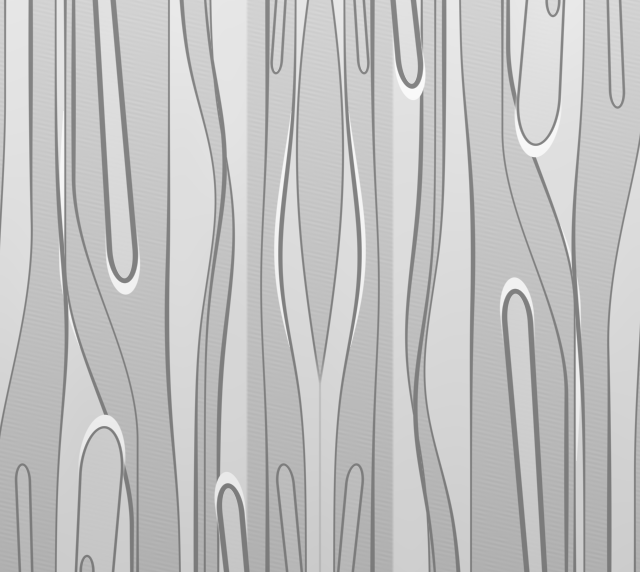
Give the GLSL for this texture, as a Shadertoy shader.

```glsl
const float INK = 0.48;

// Side position of a grain strand: x = top, y = drift, z = bend height, w = bulge
float strandX(vec4 s, float y) {
    float k = (y - s.z) / 0.2;
    return s.x + s.y * (1.0 - smoothstep(-1.15, 1.15, k)) + s.w * exp(-k * k);
}

// Long U shape with a rounded tip at t = 0, open towards positive t
float loopDistance(float x, float t, float r) {
    vec2 v = vec2(x, min(0.4 * t - r, 0.0));
    float len = length(v);
    float slope = length(v * vec2(1.0, 0.4)) / max(len, 1e-5);
    return (len - r) / max(slope, 0.4);
}

float fill(float d, float px) {
    return 1.0 - smoothstep(-px, px, d);
}

float stroke(float d, float halfWidth, float px) {
    return fill(abs(d) - halfWidth, px);
}

float hash(vec2 p) {
    return fract(sin(dot(p, vec2(41.3, 289.1))) * 4375.5);
}

float noise(vec2 p) {
    vec2 i = floor(p), f = fract(p);
    f = f * f * (3.0 - 2.0 * f);
    return mix(mix(hash(i), hash(i + vec2(1, 0)), f.x),
               mix(hash(i + vec2(0, 1)), hash(i + vec2(1, 1)), f.x), f.y);
}

void mainImage(out vec4 fragColor, in vec2 fragCoord) {
    vec2 uv = fragCoord / iResolution.xy;
    float px = 0.8 / iResolution.x;

    vec4 strands[11] = vec4[11](
        vec4(0.008, -0.016, 0.60, 0.0), vec4(0.048, -0.058, 0.38, 0.006),
        vec4(0.087, 0.0, 0.42, 0.017), vec4(0.102, 0.104, 0.31, 0.0),
        vec4(0.115, 0.100, 0.46, 0.0), vec4(0.264, 0.018, 0.30, -0.008),
        vec4(0.280, 0.026, 0.69, 0.042), vec4(0.316, 0.004, 0.72, 0.033),
        vec4(0.328, 0.013, 0.62, 0.030), vec4(0.418, 0.0, 0.50, -0.010),
        vec4(0.462, 0.016, 0.52, -0.031));
    // Knots: tip x, tip y, half width, lean
    vec4 knots[7] = vec4[7](
        vec4(0.195, 0.505, 0.025, -0.065), vec4(0.163, 0.255, 0.036, -0.06),
        vec4(0.356, 0.155, 0.022, 0.09), vec4(0.035, 0.19, 0.013, 0.03),
        vec4(0.136, 0.03, 0.012, 0.0), vec4(0.431, 0.87, 0.010, 0.06),
        vec4(0.443, 0.19, 0.015, 0.09));

    // Mirror the middle, turn the outer right side by half a circle
    vec2 p = vec2(0.5 - abs(uv.x - 0.5), uv.y);
    float border = strandX(strands[9], uv.y);
    if (p.x < border && uv.x > 0.5) p.y = 1.0 - uv.y;

    // Strands divide the board into pale and grey panels
    float pale = 0.0, ink = 0.0, shine = 0.0;
    for (int i = 0; i < 11; i++) {
        float d = p.x - strandX(strands[i], p.y);
        float wave = 0.5 + 0.5 * sin(p.y * 6.0 + float(i) * 2.3);
        float nextPale = float((2634 >> (i + 1)) & 1);
        pale = mix(pale, nextPale, fill(-d, px));
        ink = max(ink, stroke(d, 0.0014 + 0.0021 * wave * wave, px));
        if (i % 7 == 3) {
            float bump = (p.y - 0.6) / 0.22;
            float w = 0.004 * max(0.0, 1.0 - bump * bump);
            shine = max(shine, stroke(d + 0.002 + w, w, px) * step(0.0005, w));
        }
    }
    pale *= 1.0 - smoothstep(0.383, 0.389, p.x) * step(p.x, border);

    // Pointed lens in the middle, with a faint seam below
    float rise = (p.y - 0.33) / 0.67;
    float lens = 0.5 - p.x - 0.036 * sin(2.6 * max(rise, 0.0));
    pale *= 1.0 - fill(lens, px) * step(0.0, rise);
    ink = max(ink, stroke(lens, 0.0016, px) * mix(0.25, 1.0, smoothstep(-0.02, 0.1, rise)));

    // Knots cover the strands; wide ones have a bright crescent at the tip
    for (int i = 0; i < 7; i++) {
        vec4 k = knots[i];
        float t = (p.y - k.y) * (k.y > 0.4 ? 1.0 : -1.0);
        float x = p.x - k.x - k.w * t;
        float r = k.z * (1.0 - 0.55 * clamp(t, 0.0, 0.6));
        float wide = step(0.018, k.z);
        float d = loopDistance(x, t, r);
        float body = fill(d, px);
        float rim = fill(loopDistance(x, t + 0.02, r + 0.002), px) * wide;
        rim *= 1.0 - smoothstep(0.03, 0.11, t);
        shine = max(shine, rim) * (1.0 - body);
        ink *= 1.0 - max(body, rim);
        pale = mix(pale, 0.25 + 0.5 * wide, body);
        float w = 0.002 + 0.0022 * wide * step(k.z, 0.03);
        ink = max(ink, stroke(d + w, w, px));
    }

    // Light from above, fine slanted hatching on the grey panels
    float hatch = sin((uv.y + 0.25 * uv.x) * 800.0) * noise(uv * vec2(60.0, 90.0));
    float grey = mix(0.69, 0.825, uv.y) + 0.018 * hatch;
    float light = mix(0.80, 0.91, uv.y) + 0.02 * (noise(uv * vec2(14.0, 4.0)) - 0.5);
    float tone = mix(grey, light, pale);
    tone = mix(tone, mix(0.9, 0.99, uv.y), shine);
    tone = mix(tone, INK + 0.04 * uv.y, ink);
    fragColor = vec4(vec3(tone), 1.0);
}
```
